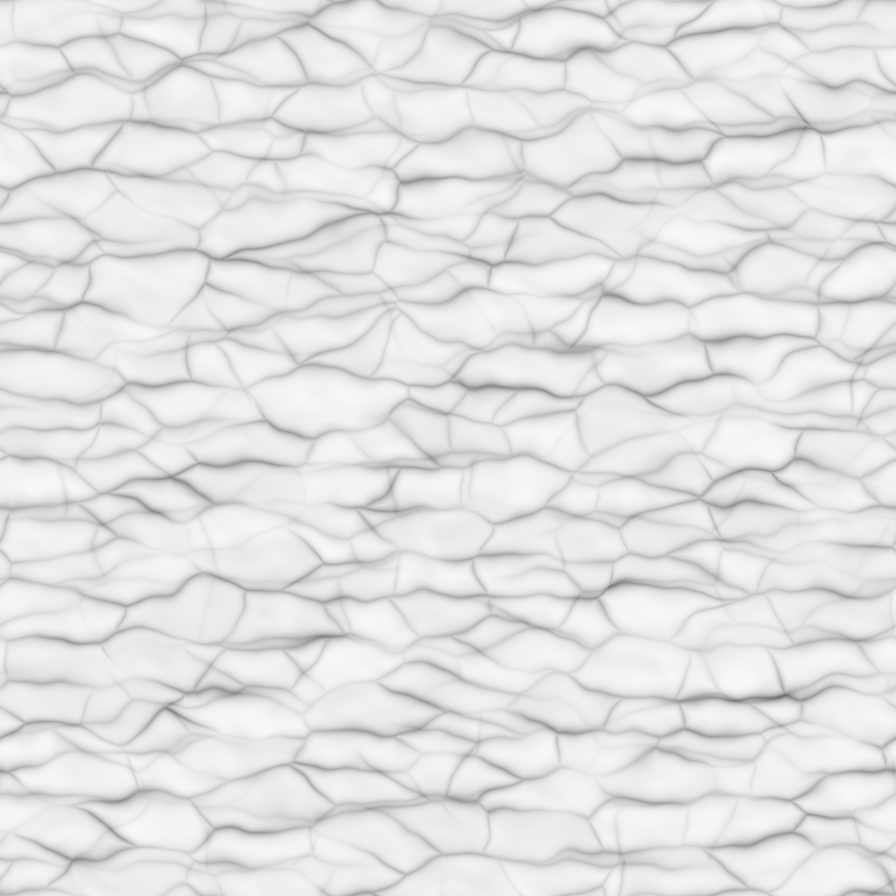
Reproduce this texture procedurally as a three.js fragment shader.

```glsl
// Pale wrinkled hide: flat, wide cells parted by soft grey creases, tiling both ways.
varying vec2 vUv;

#define MAIN_GRID vec2(9.0, 21.0)   // strong cells across and up
#define MINOR_GRID vec2(7.0, 16.0)  // faint cells across and up
#define JITTER 0.88                 // irregularity of the cells
#define CORE_WIDTH 0.0029           // dark line of a crease
#define HALO_WIDTH 0.0100           // soft shade beside a crease
#define CORE_DEPTH 0.18
#define HALO_DEPTH 0.06
#define CELL_TONE 0.035             // brightness spread between cells
#define MOTTLE 0.007                // fine unevenness of the surface
#define HIDE_GREY 0.962

const float TAU = 6.2831853;

vec2 hash2(vec2 p) {
  vec3 q = fract(vec3(p.xyx) * vec3(0.1031, 0.1030, 0.0973));
  q += dot(q, q.yzx + 33.33);
  return fract((q.xx + q.yz) * q.zy);
}

// Layered sines with whole wave numbers: wraps, about unit spread.
float waves(vec2 p, vec2 freq, float seed) {
  float sum = 0.0;
  for (int i = 0; i < 10; i++) {
    vec2 h = hash2(vec2(float(i) + 17.0, seed + 5.0));
    float angle = TAU * h.x;
    vec2 k = floor(freq * mix(0.4, 1.0, h.y) * vec2(cos(angle), sin(angle)) + 0.5);
    sum += sin(TAU * (dot(k, p) + 7.0 * h.x + 5.0 * h.y));
  }
  return sum * 0.447;
}

vec2 site(vec2 cell, vec2 grid, float seed) {
  return cell + 0.5 + JITTER * (hash2(mod(cell, grid) + seed) - 0.5);
}

// Stretched cellular noise: x = crease line, y = halo, z = random tone of the cell.
vec3 creases(vec2 p, vec2 grid, float seed) {
  vec2 q = p * grid;
  vec2 home = floor(q);
  vec2 nearCell = home;
  vec2 nearSite = vec2(0.0);
  float best = 100.0;
  for (int j = -1; j <= 1; j++) {
    for (int i = -1; i <= 1; i++) {
      vec2 cell = home + vec2(float(i), float(j));
      vec2 r = site(cell, grid, seed) - q;
      float d = dot(r, r);
      if (d < best) {
        best = d;
        nearCell = cell;
        nearSite = r;
      }
    }
  }

  // Distance to each border in canvas units; upright borders are thin and faint.
  float core = 0.0;
  float edge = 1.0;
  for (int j = -2; j <= 2; j++) {
    for (int i = -2; i <= 2; i++) {
      if (i == 0 && j == 0) continue;
      vec2 r = site(nearCell + vec2(float(i), float(j)), grid, seed) - q;
      vec2 normal = normalize(r - nearSite);
      vec2 slope = normal * grid;
      float steep = length(slope);
      float level = slope.y * slope.y / (steep * steep);
      float d = max(dot(0.5 * (r + nearSite), normal), 0.0) / steep;
      d *= mix(1.7, 1.0, level);
      edge = min(edge, d);
      float rounded = sqrt(d * d + 0.0000007) - 0.0008;
      core = max(core, mix(0.5, 1.0, level) * exp(-rounded / CORE_WIDTH));
    }
  }
  float halo = exp(-edge * edge / (HALO_WIDTH * HALO_WIDTH));
  return vec3(core, halo, hash2(mod(nearCell, grid) + seed + 61.0).x);
}

void main() {
  // Wavy borders
  vec2 p = vUv;
  p += 0.0038 * vec2(waves(vUv, vec2(14.0), 1.0), 0.8 * waves(vUv, vec2(14.0), 2.0));
  p += 0.0011 * vec2(waves(vUv, vec2(36.0), 3.0), waves(vUv, vec2(36.0), 4.0));

  // Two sets of creases, each fading in and out over the surface
  vec3 major = creases(p, MAIN_GRID, 11.0);
  vec3 minor = creases(p + vec2(0.037, 0.019), MINOR_GRID, 143.0);
  float majorPower = clamp(0.85 + 0.38 * waves(vUv, vec2(7.0, 11.0), 6.0), 0.25, 1.5);
  float minorPower = clamp(0.36 + 0.22 * waves(vUv, vec2(6.0, 9.0), 7.0), 0.06, 0.9);

  // Shade
  vec2 depth = vec2(CORE_DEPTH, HALO_DEPTH);
  float grey = HIDE_GREY;
  grey -= majorPower * dot(major.xy, depth) + minorPower * dot(minor.xy, depth);
  grey -= CELL_TONE * major.z * (1.0 - major.y);
  grey += MOTTLE * waves(p, vec2(17.0, 34.0), 8.0);
  grey += 0.6 * MOTTLE * waves(p, vec2(38.0, 60.0), 9.0);
  gl_FragColor = vec4(vec3(clamp(grey, 0.0, 0.97)), 1.0);
}
```
